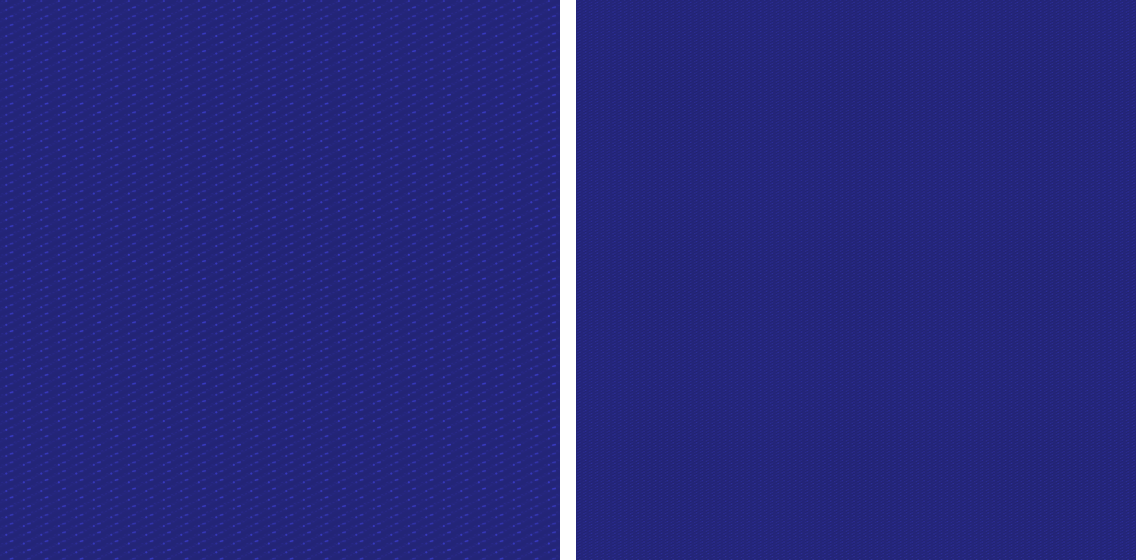
Left, the tile; right, the same tile 3 across and 3 down.
Give the GLSL for this texture, as a WebGL 2 fragment shader.

```glsl
#version 300 es
precision highp float;

uniform vec2 u_resolution;
out vec4 fragColor;

const vec2 REPEATS = vec2(32.0, 64.0);  // cells across and down
const float CLIMB = 32.0;               // rows a twill line rises over the canvas
const vec2 BEAT = vec2(16.0, 37.0);     // waves of uneven brightness
const vec3 BASE = vec3(0.134, 0.141, 0.458);
const vec3 THREAD = vec3(0.160, 0.163, 0.540);
const vec3 SHEEN = vec3(0.180, 0.190, 0.610);
const vec3 GLINT = vec3(0.220, 0.228, 0.765);
const vec2 DASH_POS = vec2(0.66, 0.50);
const vec2 DASH_HALF = vec2(0.13, 0.035);
const float DASH_RADIUS = 0.080;
const vec2 DOT_POS = vec2(0.36, 0.52);
const float DOT_RADIUS = 0.115;
const int FLECKS = 9;
const float FLECK_RADIUS = 0.065;
const float BAND_DEPTH = 0.17;
const float DRIFT_DEPTH = 0.16;
const float UNEVEN = 0.65;
const float WEAR = 0.20;
const float TAU = 6.2831853;

float hash(vec2 p) {
    vec3 q = fract(vec3(p.xyx) * 0.1031);
    q += dot(q, q.yzx + 33.33);
    return fract((q.x + q.y) * q.z);
}

// Offset from the nearest repeat of a mark, in upright row heights
vec2 nearest(vec2 cell, vec2 mark) {
    vec2 d = cell - mark;
    d -= floor(d + 0.5);
    float aspect = REPEATS.y / REPEATS.x;
    return vec2(d.x * aspect, d.y + d.x * CLIMB / REPEATS.x);
}

// Strength of the repeat that owns a mark, wrapped over the canvas
float strength(vec2 cell, vec2 mark, float seed, float phase) {
    vec2 id = floor(cell - mark + 0.5);
    float turn = floor(id.x / REPEATS.x);
    id = mod(vec2(id.x, id.y + turn * CLIMB), REPEATS);
    float x = id.x / REPEATS.x;
    float y = (id.y + CLIMB * x) / REPEATS.y;
    float wave = 0.5 + 0.5 * cos(TAU * (dot(BEAT, vec2(x, y)) + phase));
    return (1.0 - UNEVEN * wave) * (1.0 - WEAR * hash(id + seed));
}

float capsule(vec2 p, vec2 halfAxis, float radius) {
    float t = clamp(dot(p, halfAxis) / dot(halfAxis, halfAxis), -1.0, 1.0);
    return length(p - halfAxis * t) - radius;
}

float cover(float d, float soft) {
    return 1.0 - smoothstep(-soft, soft, d);
}

void main() {
    vec2 uv = gl_FragCoord.xy / u_resolution;
    vec2 cell = uv * REPEATS - vec2(0.0, CLIMB * uv.x);
    float soft = max(0.05, 0.6 * REPEATS.y / u_resolution.y);

    // Rising twill bands and a slow drift, darkest at the centre
    float band = 0.5 - 0.5 * cos(TAU * cell.y);
    float drift = 0.5 + 0.25 * (cos(TAU * uv.x) + cos(TAU * uv.y));
    vec3 color = mix(BASE, THREAD, BAND_DEPTH * band + DRIFT_DEPTH * drift);

    // Faint flecks scattered along each band
    float fleck = 0.0;
    for (int i = 0; i < FLECKS; i++) {
        float k = float(i);
        float along = (k + 0.7 * hash(vec2(k, 3.0))) / float(FLECKS);
        float across = 0.45 + 0.8 * (hash(vec2(k, 7.0)) - 0.5);
        vec2 mark = vec2(along, across);
        float d = capsule(nearest(cell, mark), vec2(0.05, 0.01), FLECK_RADIUS);
        float level = strength(cell, mark, k + 11.0, hash(vec2(k, 19.0)));
        fleck = max(fleck, cover(d, soft) * level);
    }
    color = mix(color, THREAD, fleck);

    // Bright slanted dash and small dot, taking turns in brightness
    float dashEdge = capsule(nearest(cell, DASH_POS), DASH_HALF, DASH_RADIUS);
    float dotEdge = length(nearest(cell, DOT_POS)) - DOT_RADIUS;
    float dashLevel = strength(cell, DASH_POS, 41.0, 0.0);
    float dotLevel = strength(cell, DOT_POS, 67.0, 0.35);
    float halo = max(cover(dashEdge - 0.04, soft) * dashLevel,
                     cover(dotEdge - 0.03, soft) * dotLevel);
    float core = max(cover(dashEdge, soft) * dashLevel,
                     cover(dotEdge, soft) * dotLevel);
    color = mix(color, SHEEN, 0.3 * halo);
    color = mix(color, GLINT, core);

    fragColor = vec4(color, 1.0);
}
```
